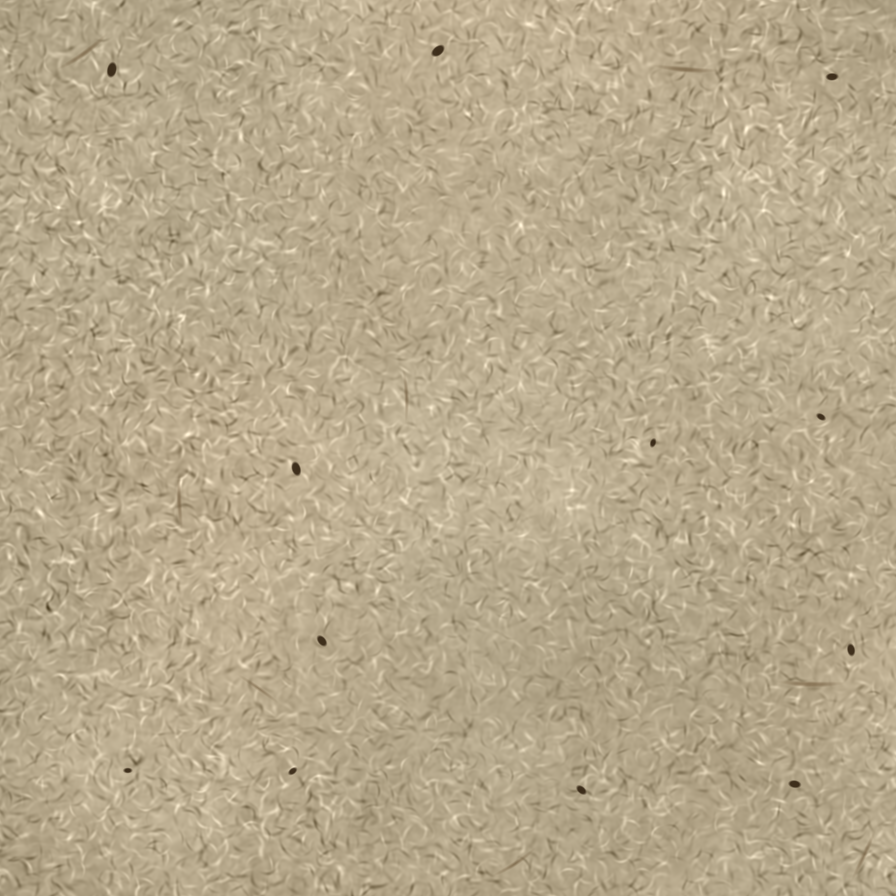
Reproduce this texture procedurally as a Shadertoy shader.

```glsl
// Recycled kraft paper: a beige sheet with soft mottling and matted short fibres.
// Each fibre is a bent ridge with shaded flanks, scattered one per grid cell in
// several layers; sparse brown streaks and dark specks lie on top.

const vec3 PAPER = vec3(0.717, 0.659, 0.545);
const vec3 SPECK_BROWN = vec3(0.19, 0.13, 0.06);
const vec3 STREAK_BROWN = vec3(0.43, 0.34, 0.22);
const vec3 WARM_TINT = vec3(0.010, -0.002, -0.006);
const float TAU = 6.2831853;

float hash(vec2 p) {
    return fract(sin(dot(p, vec2(127.1, 311.7))) * 43758.5453);
}

vec2 hash2(vec2 p) {
    return vec2(hash(p), hash(p + vec2(37.3, 17.9)));
}

// Smooth value noise from -1 to 1
float noise(vec2 p) {
    vec2 cell = floor(p);
    vec2 f = fract(p);
    f = f * f * (3.0 - 2.0 * f);
    float low = mix(hash(cell), hash(cell + vec2(1.0, 0.0)), f.x);
    float high = mix(hash(cell + vec2(0.0, 1.0)), hash(cell + 1.0), f.x);
    return 2.0 * mix(low, high, f.y) - 1.0;
}

float fbm(vec2 p, int octaves) {
    float sum = 0.0;
    float amplitude = 0.5;
    for (int i = 0; i < octaves; i++) {
        sum += amplitude * noise(p);
        p = mat2(1.6, 1.2, -1.2, 1.6) * p + 11.7;
        amplitude *= 0.5;
    }
    return sum;
}

vec2 rotate(vec2 p, float angle) {
    float c = cos(angle), s = sin(angle);
    return vec2(c * p.x + s * p.y, c * p.y - s * p.x);
}

// Bent ridge along x, bright in the middle and shaded on both flanks
float ridge(vec2 p, float halfLength, float width, float bend) {
    p.y -= bend * p.x * p.x;
    float across = p.y * p.y / (width * width);
    float along = p.x * p.x / (halfLength * halfLength);
    return (1.0 - across) * exp(-across - along);
}

// One layer of light and dark fibres, one per cell
float fibreLayer(vec2 p, float seed) {
    vec2 cell = floor(p);
    float sum = 0.0;
    for (int y = -1; y <= 1; y++) {
        for (int x = -1; x <= 1; x++) {
            vec2 id = cell + vec2(x, y);
            vec2 local = rotate(p - id - hash2(id + seed), TAU * hash(id + seed + 5.1));
            float strength = 2.0 * hash(id + seed + 9.4) - 1.0;
            float bend = 1.2 * (hash(id + seed + 14.2) - 0.5);
            float width = mix(0.15, 0.23, hash(id + seed + 21.6));
            sum += strength * (0.5 + strength * strength) * ridge(local, 0.45, width, bend);
        }
    }
    return sum;
}

float fibreMat(vec2 p) {
    float sum = 0.0;
    for (int i = 0; i < 4; i++) {
        float layer = float(i);
        float scale = 58.0 + 5.0 * layer;
        sum += fibreLayer(rotate(p, 0.7 * layer) * scale, 31.0 * layer);
    }
    return sum;
}

// Coverage of sparse elliptical marks; sizes are in units of the canvas
float marks(vec2 p, float cells, float share, vec2 size, float soft, float seed) {
    vec2 id = floor(p * cells);
    vec2 centre = (id + 0.2 + 0.6 * hash2(id + seed)) / cells;
    vec2 local = rotate(p - centre, TAU * hash(id + seed + 3.7));
    local.y -= 6.0 * (hash(id + seed + 6.1) - 0.5) * local.x * local.x;
    vec2 radius = size * mix(0.5, 1.0, hash(id + seed + 8.3));
    float edge = (length(local / radius) - 1.0) * radius.y;
    float present = step(hash(id + seed + 12.9), share);
    return present * (1.0 - smoothstep(-soft, soft, edge));
}

void mainImage(out vec4 fragColor, in vec2 fragCoord) {
    vec2 p = fragCoord / iResolution.y;
    float pixel = 1.0 / iResolution.y;

    // Broad mottling and a faint drift between warm and green-grey
    float mottle = fbm(p * 3.5 + 4.3, 5);
    float warmth = fbm(p * 4.0 + 27.0, 3);
    vec3 color = PAPER + 0.075 * mottle + WARM_TINT * warmth;

    // Matted fibres, rougher in some regions, over a fine pulp grain
    float roughness = 1.0 + 0.45 * fbm(p * 5.0 + 51.0, 3);
    float grain = 0.032 * noise(p * 95.0 + 8.0) + 0.028 * noise(rotate(p, 0.6) * 190.0);
    color += roughness * (0.098 * fibreMat(p) + grain);

    // Brown streaks and dark specks
    float soft = max(0.0012, pixel);
    float streaks = marks(p, 6.0, 0.22, vec2(0.024, 0.0024), 0.0018, 71.0);
    float specks = marks(p, 5.0, 0.36, vec2(0.0085, 0.0052), soft, 113.0);
    color = mix(color, STREAK_BROWN, 0.6 * streaks);
    color = mix(color, SPECK_BROWN, 0.9 * specks);

    fragColor = vec4(clamp(color, 0.0, 1.0), 1.0);
}
```
